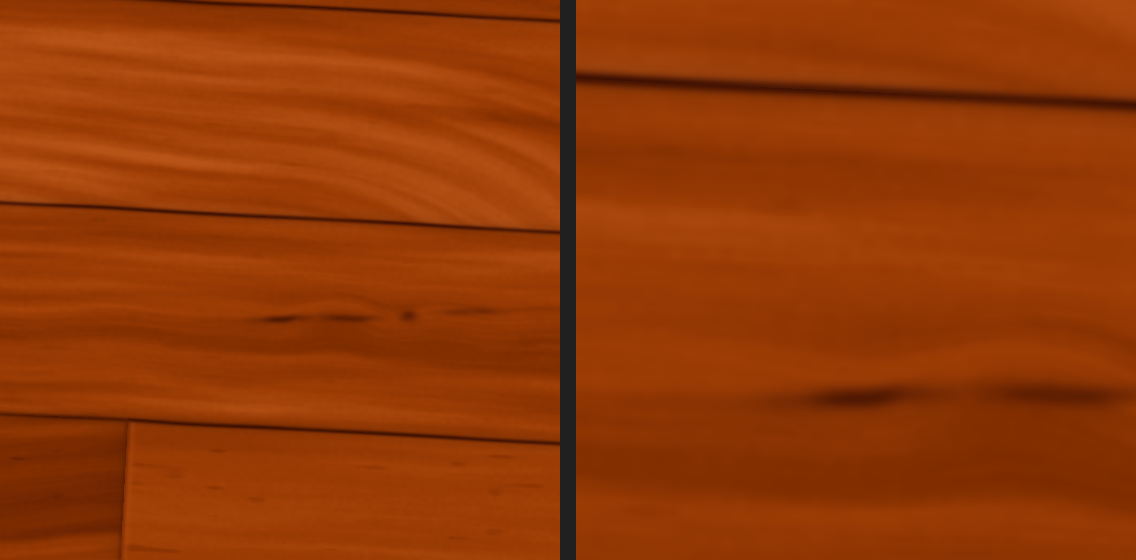
Left, the full canvas; right, a detail of the centre.
A three.js fragment shader for this texture:

```glsl
#define PLANK 0.377
#define SEAM_BASE 0.262
#define TILT 0.054
#define JOINT_X 0.215
#define SEAM_WIDTH 0.0040
#define GRAIN 0.27
#define SHADOW vec3(0.22, 0.05, 0.005)
#define DARK vec3(0.36, 0.11, 0.01)
#define BROWN vec3(0.51, 0.18, 0.00)
#define AMBER vec3(0.62, 0.24, 0.02)
#define LIGHT vec3(0.72, 0.325, 0.09)

varying vec2 vUv;

float hash(vec2 p) {
  p = fract(p * vec2(0.1031, 0.1137));
  p += dot(p, p.yx + 33.33);
  return fract((p.x + p.y) * p.x * 7.31);
}

float noise(vec2 p) {
  vec2 i = floor(p), f = fract(p);
  f = f * f * (3.0 - 2.0 * f);
  return mix(mix(hash(i), hash(i + vec2(1.0, 0.0)), f.x),
             mix(hash(i + vec2(0.0, 1.0)), hash(i + 1.0), f.x), f.y);
}

// Long fibres: broad bands, rings, then fine streaks
float fibres(vec2 p) {
  float bands = noise(p * vec2(1.4, 17.0)) - 0.5;
  float rings = noise(p * vec2(2.2, 44.0) + 19.0) - 0.5;
  float streaks = noise(p * vec2(5.0, 100.0) + 47.0) - 0.5;
  float hairs = noise(p * vec2(20.0, 200.0) + 83.0) - 0.5;
  return 0.38 * bands + 0.38 * rings + 0.18 * streaks + 0.07 * hairs;
}

vec3 woodColor(float tone) {
  vec3 c = mix(DARK, BROWN, clamp((tone - 0.36) / 0.15, 0.0, 1.0));
  c = mix(c, AMBER, clamp((tone - 0.51) / 0.11, 0.0, 1.0));
  return mix(c, LIGHT, clamp((tone - 0.62) / 0.10, 0.0, 1.0));
}

// Broken line of soft dark splits, with one small knot
float splits(vec2 p) {
  float mask = 0.0;
  float wobble = 0.006 * (noise(p * vec2(28.0, 6.0)) - 0.5);
  for (int i = 0; i < 4; i++) {
    float k = float(i);
    bool knot = i == 2;
    vec2 center = vec2(0.505 + 0.112 * k, 0.430 + 0.0015 * k * k);
    vec2 size = knot ? vec2(0.018, 0.012) : vec2(0.062, 0.0085);
    vec2 d = (p - center + vec2(0.0, wobble)) / size;
    float depth = knot ? 0.70 : 0.68 - 0.10 * k;
    mask = max(mask, depth * exp(-1.4 * dot(d, d)));
  }
  return mask * (0.7 + 0.5 * noise(p * vec2(45.0, 90.0)));
}

void main() {
  // Slightly tilted board coordinates
  float u = vUv.x - TILT * vUv.y;
  float v = vUv.y + TILT * vUv.x;
  v += 0.002 * (noise(vec2(u * 6.0, 3.0)) - 0.5);
  float rows = (v - SEAM_BASE) / PLANK;
  float row = floor(rows);
  float h = rows - row;
  bool bottom = row < 0.0;
  bool leftBoard = bottom && u < JOINT_X;
  bool arched = row == 1.0;
  bool knotty = row == 0.0;

  // Grain direction and base tone of each board
  float g = v + 0.010 * (noise(vec2(u * 5.0, v * 9.0 + row * 7.0)) - 0.5);
  float tone = 0.555;
  if (arched) {
    g += 0.17 * u * u * (1.0 - h) + 0.012 * sin(u * 8.0) * (1.0 - h);
    tone = 0.672 - 0.07 * h + 0.04 * (1.0 - smoothstep(0.0, 0.35, u));
    float band = (v - 0.865 + 0.035 * u) / 0.018;
    tone -= 0.075 * smoothstep(0.2, 0.65, u) * exp(-band * band);
    // Curved rings sweeping down to the right
    float ring = sin(g * 150.0 + 5.0 * noise(vec2(u * 2.5, g * 14.0)));
    tone += 0.022 * ring * (1.0 - smoothstep(0.3, 0.7, h));
  } else if (knotty) {
    vec2 fromKnot = (vUv - vec2(0.64, 0.43)) / vec2(0.20, 0.05);
    g += 0.014 * exp(-dot(fromKnot, fromKnot)) * sin(u * 30.0);
    float core = (v - 0.462) / 0.045;
    float streak = (v - 0.562) / 0.012;
    tone = 0.597 - 0.045 * exp(-core * core);
    tone += 0.075 * exp(-streak * streak) * (1.0 - smoothstep(0.25, 0.8, u));
  } else if (leftBoard) {
    g -= 0.11 * u;
    tone = 0.520;
  } else if (bottom) {
    tone = 0.610;
  }

  float seed = row * 5.3 + (leftBoard ? 31.0 : 60.0);
  float strength = bottom && !leftBoard ? 0.5 : 1.0;
  tone += GRAIN * strength * fibres(vec2(u + seed, g + 3.0));
  tone += 0.014 * (noise(vUv * 130.0) - 0.5);

  // A few short soft pores
  float pore = noise(vec2(u * 14.0 + seed, v * 60.0 + 11.0));
  tone -= (bottom ? 0.065 : 0.025) * smoothstep(0.82, 1.0, pore);
  vec3 color = woodColor(tone);

  if (knotty) color = mix(color, SHADOW, splits(vUv));

  // Long seams: soft dark core with a shaded border
  float d = min(h, 1.0 - h) * PLANK;
  bool faint = floor(rows + 0.5) == 0.0 && u < JOINT_X;
  float depth = (faint ? 0.45 : 0.70) + 0.25 * noise(vec2(u * 9.0, row));
  float seam = exp(-pow(d / SEAM_WIDTH, 2.0));
  color *= 1.0 - 0.16 * exp(-d / 0.011);
  color = mix(color, SHADOW, seam * depth);

  // Butt joint: shade on the left, faint worn edge on the right
  if (bottom) {
    float x = u - JOINT_X;
    float gap = exp(-pow(x / 0.005, 2.0));
    float rim = exp(-pow((x - 0.009) / 0.005, 2.0));
    color = mix(color, DARK, 0.45 * gap);
    color = mix(color, LIGHT, 0.22 * rim * (1.0 - seam));
    if (leftBoard) color *= 1.0 - 0.10 * exp(x / 0.025);
  }

  gl_FragColor = vec4(color, 1.0);
}
```
